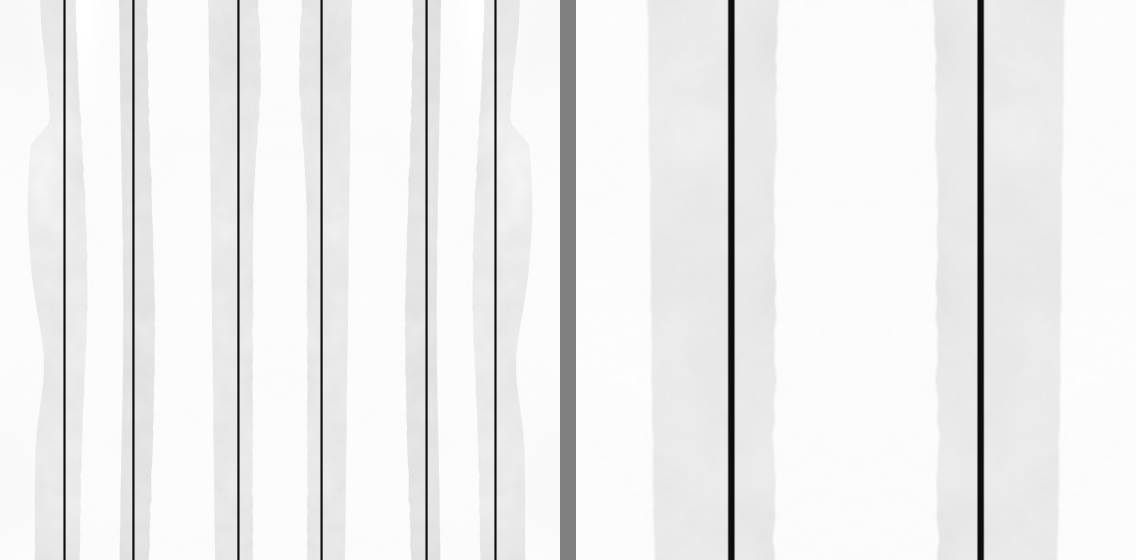
Left, the full canvas; right, a detail of the centre.
A WebGL 1 fragment shader for this pattern:

```glsl
precision highp float;
// Mirrored vertical stripes: ragged pale grey washes on white paper, each crossed by a thin black line.
uniform vec2 u_resolution;

const float LINE_HALF_WIDTH = 0.0019;
const vec3 INK = vec3(0.05);

vec2 hashGradient(vec2 cell) {
  vec2 p = vec2(dot(cell, vec2(127.1, 311.7)), dot(cell, vec2(269.5, 183.3)));
  return fract(sin(p) * 43758.55) * 2.0 - 1.0;
}

float gradientNoise(vec2 p) {
  vec2 i = floor(p);
  vec2 f = p - i;
  vec2 u = f * f * f * (f * (f * 6.0 - 15.0) + 10.0);
  float a = dot(hashGradient(i), f);
  float b = dot(hashGradient(i + vec2(1.0, 0.0)), f - vec2(1.0, 0.0));
  float c = dot(hashGradient(i + vec2(0.0, 1.0)), f - vec2(0.0, 1.0));
  float d = dot(hashGradient(i + 1.0), f - 1.0);
  return mix(mix(a, b, u.x), mix(c, d, u.x), u.y);
}

float fbm(vec2 p) {
  float sum = 0.0;
  float amplitude = 0.6;
  for (int i = 0; i < 4; i++) {
    sum += amplitude * gradientNoise(p);
    p = p * 2.03 + 17.3;
    amplitude *= 0.5;
  }
  return sum;
}

float bump(float x, float center, float width) {
  float t = (x - center) / width;
  return exp(-t * t);
}

// Slow swell along a wash edge.
float swell(float depth, float base, float height, float center, float width) {
  return base + height * bump(depth, center, width);
}

// Small tears along an edge.
float ragged(float depth, float seed) {
  return 0.0020 * gradientNoise(vec2(depth * 85.0, seed))
       + 0.0022 * gradientNoise(vec2(depth * 30.0, seed + 9.4));
}

// Outermost edge: an upper taper that steps out into a wavy lower part.
float outerEdge(float depth) {
  float upper = mix(0.072, 0.089, smoothstep(0.0, 0.22, depth));
  float lower = 0.062 - 0.0125 * bump(depth, 0.37, 0.15)
                      + 0.017 * bump(depth, 0.65, 0.10);
  return mix(upper, lower, smoothstep(0.21, 0.265, depth));
}

float wash(float x, float left, float right, float soft) {
  return smoothstep(left - soft, left + soft, x)
       * (1.0 - smoothstep(right - soft, right + soft, x));
}

float inkLine(float x, float center, float soft) {
  return 1.0 - smoothstep(LINE_HALF_WIDTH - soft, LINE_HALF_WIDTH + soft, abs(x - center));
}

void main() {
  vec2 uv = gl_FragCoord.xy / u_resolution;
  float x = 0.5 - abs(uv.x - 0.5);
  float depth = 1.0 - uv.y;
  vec2 p = vec2(x, depth);
  float pixel = 1.0 / u_resolution.x;
  float soft = max(0.0011, 0.7 * pixel);

  // Paper: faint clouds, fine grain and greyer outer corners.
  float clouds = fbm(p * 7.0 + 3.7);
  float grain = gradientNoise(p * 230.0) + 0.7 * gradientNoise(p * 110.0 + 5.3);
  float corner = (1.0 - smoothstep(0.0, 0.15, x))
               * (bump(depth, 0.0, 0.2) + 0.6 * bump(depth, 0.85, 0.16));
  float paper = 0.986 + 0.010 * clouds + 0.006 * grain - 0.016 * corner;
  paper += 0.015 * bump(x, 0.15, 0.025) * bump(depth, 0.0, 0.18);

  // Three washes per half.
  float outer = wash(x, outerEdge(depth) + 0.3 * ragged(depth, 1.3),
    swell(depth, 0.134 + 0.008 * depth, 0.018, 0.48, 0.3) + ragged(depth, 4.7), soft);
  float middle = wash(x, swell(depth, 0.212, 0.008, 0.55, 0.35) + 0.4 * ragged(depth, 7.1),
    swell(depth, 0.262, 0.0145, 0.6, 0.35) + ragged(depth, 11.6), soft);
  float inner = wash(x, 0.372 + 0.012 * depth + 0.4 * ragged(depth, 15.2),
    swell(depth, 0.4515, 0.0145, 0.12, 0.16) + ragged(depth, 19.8), soft);

  // Pigment: mottled, denser at the ends, bleached in one outer patch.
  float mottling = 0.045 * fbm(p * vec2(13.0, 10.0) + 21.4) + 0.025 * fbm(p * 32.0);
  float density = 0.012 * (bump(depth, 0.0, 0.2) + bump(depth, 1.0, 0.07));
  float bleach = bump(x, 0.078, 0.036) * bump(depth, 0.29, 0.08);
  float tone = mottling - density + 0.006 * grain;
  float shade = mix(paper, 0.918 + tone + 0.045 * bleach, outer);
  shade = mix(shade, 0.896 + tone, middle);
  shade = mix(shade, 0.912 + tone, inner);

  // Thin straight lines over the washes.
  float lineSoft = max(0.0007, 0.6 * pixel);
  float ink = max(inkLine(x, 0.1152, lineSoft),
    max(inkLine(x, 0.2383, lineSoft), inkLine(x, 0.4258, lineSoft)));
  gl_FragColor = vec4(mix(vec3(shade), INK, ink), 1.0);
}
```
